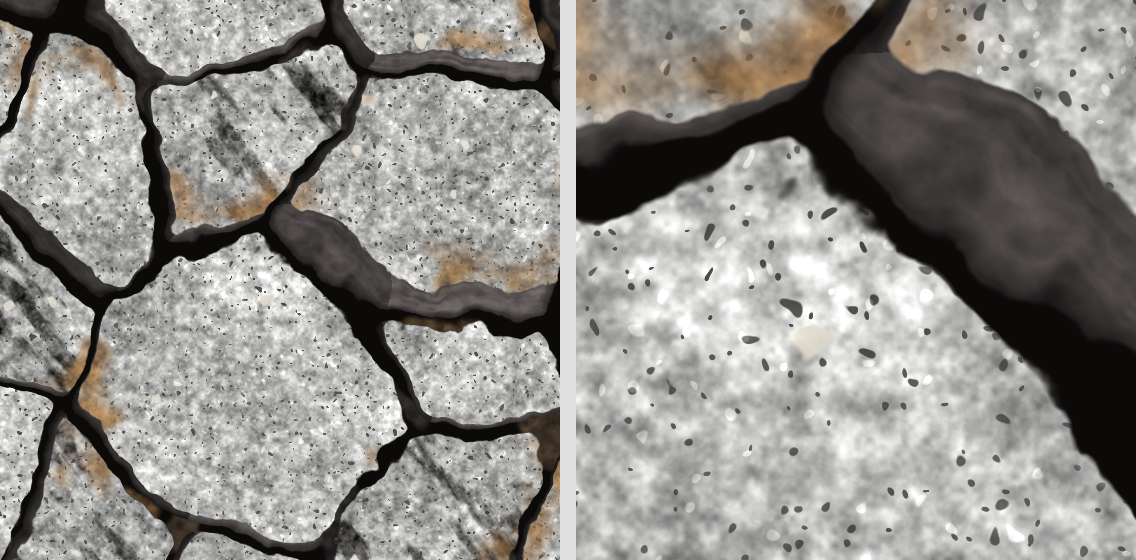
Left, the full canvas; right, a detail of the centre.
This texture is drawn by a three.js fragment shader. Its source:

```glsl
// Rubble of broken grey stones with pitted tops, dark side faces and black gaps.
varying vec2 vUv;

const float STONE_SCALE = 2.6;    // stones across the canvas
const float RUBBLE_SCALE = 7.0;   // small stones down in the gaps
const float SIZE_SPREAD = 0.42;   // variation of stone size
const float SIDE_DEPTH = 0.062;   // widest visible side face
const float GAP_WIDTH = 0.011;
const float CORNER_ROUND = 0.022;
const float SOFT = 0.0016;        // edge smoothing
const vec2 SIDE_DIR = vec2(-0.66, -0.75);  // side faces look this way
const vec3 STONE_LIGHT = vec3(0.82, 0.83, 0.82);
const vec3 STONE_DARK = vec3(0.24, 0.225, 0.22);
const vec3 GAP_BLACK = vec3(0.045, 0.038, 0.036);
const vec3 RUST = vec3(0.58, 0.42, 0.25);
const vec3 PEBBLE = vec3(0.87, 0.85, 0.80);

float hash(vec2 p) {
  return fract(sin(dot(p, vec2(127.1, 311.7))) * 43758.545);
}

vec2 hash2(vec2 p) {
  return vec2(hash(p), hash(p + 41.3));
}

float noise(vec2 p) {
  vec2 i = floor(p), f = fract(p);
  f = f * f * (3.0 - 2.0 * f);
  return mix(mix(hash(i), hash(i + vec2(1.0, 0.0)), f.x),
             mix(hash(i + vec2(0.0, 1.0)), hash(i + 1.0), f.x), f.y);
}

float fbm(vec2 p) {
  float sum = 0.0, amp = 0.533;
  for (int i = 0; i < 4; i++) {
    sum += amp * noise(p);
    p = mat2(1.6, 1.2, -1.2, 1.6) * p + 7.3;
    amp *= 0.5;
  }
  return sum;
}

float smoothMin(float a, float b, float k) {
  float h = max(k - abs(a - b), 0.0) / k;
  return min(a, b) - h * h * k * 0.25;
}

vec2 stoneCentre(vec2 id) { return id + 0.08 + 0.84 * hash2(id); }

// Squared distance, reduced by the weight of the stone.
float stonePower(vec2 q, vec2 id) {
  vec2 r = q - stoneCentre(id);
  return dot(r, r) - SIZE_SPREAD * hash(id + 17.7);
}

// Weighted Voronoi stones: distance inside the body and inside the top face.
void stoneField(vec2 p, float scale, float gap, out vec2 id, out float body, out float top, out vec2 facing) {
  vec2 q = p * scale, base = floor(q);
  float own = 1e3, nearest = 1e3;
  for (int j = -2; j <= 2; j++) for (int i = -2; i <= 2; i++) {
    vec2 cell = base + vec2(float(i), float(j));
    float power = stonePower(q, cell);
    if (power < own) { own = power; id = cell; }
  }
  float depth = SIDE_DEPTH * mix(0.2, 1.0, hash(id + 5.1));
  body = 1.0;
  top = 1.0;
  facing = SIDE_DIR;
  for (int j = -2; j <= 2; j++) for (int i = -2; i <= 2; i++) {
    if (i == 0 && j == 0) continue;
    vec2 cell = id + vec2(float(i), float(j));
    vec2 across = stoneCentre(cell) - stoneCentre(id);
    float len = length(across);
    vec2 n = across / len;
    float side = max(dot(n, SIDE_DIR), 0.0);
    float d = (stonePower(q, cell) - own) / (2.0 * len * scale) - gap * (0.5 + side);
    float t = d - depth * side;
    if (t < nearest) { nearest = t; facing = n; }
    body = smoothMin(body, d, CORNER_ROUND);
    top = smoothMin(top, t, CORNER_ROUND);
  }
}

// One jittered spot per cell; share is the part of cells that hold one.
float spots(vec2 p, float freq, float share, float radius) {
  vec2 q = p * freq, id = floor(q);
  float d = length(fract(q) - 0.3 - 0.4 * hash2(id + 3.7));
  float r = radius * (0.5 + 0.5 * hash(id + 9.2));
  return step(hash(id + 23.1), share) * (1.0 - smoothstep(r * 0.65, r, d));
}

vec3 topFace(vec2 p, vec2 id) {
  float mottle = fbm(p * 9.0 + id * 3.1), grain = fbm(p * 75.0);
  float tone = 0.70 + 0.42 * (mottle - 0.5) + 0.62 * (grain - 0.5);
  tone += 0.15 * (noise(p * 240.0) - 0.5) + 0.09 * (hash(id + 2.4) - 0.5);
  // Dark streaks run through some of the stones.
  float streak = fbm(mat2(0.8, -0.6, 0.6, 0.8) * p * vec2(32.0, 9.0) + id);
  tone -= 0.38 * step(0.68, hash(id + 8.8)) * smoothstep(0.54, 0.72, streak);
  // Pits, pale flecks and a few round pebbles.
  vec2 w = p + 0.009 * (vec2(noise(p * 90.0), noise(p * 90.0 + 31.0)) - 0.5);
  float pits = max(spots(w, 42.0, 0.17, 0.21), spots(w + 0.37, 85.0, 0.26, 0.27));
  tone = mix(tone, 0.20, pits * mix(0.5, 0.95, mottle));
  tone += 0.16 * spots(w + 0.71, 58.0, 0.22, 0.28);
  vec3 color = tone * mix(vec3(1.0, 0.98, 0.96), vec3(0.995, 1.0, 0.99), smoothstep(0.2, 0.6, tone));
  return mix(color, PEBBLE * (0.92 + 0.16 * grain), spots(w + 0.13, 11.0, 0.07, 0.18));
}

void main() {
  vec2 p = vUv;
  vec2 bend = vec2(fbm(p * 5.0), fbm(p * 5.0 + 19.0)) - 0.5;
  vec2 chip = vec2(fbm(p * 24.0), fbm(p * 24.0 + 53.0)) - 0.5;
  vec2 q = p + 0.12 * bend + 0.018 * chip + vec2(0.9, 1.7);
  vec2 id, rubbleId, facing, rubbleFacing;
  float body, top, rubbleBody, rubbleTop;
  stoneField(q, STONE_SCALE, GAP_WIDTH * mix(0.3, 1.7, noise(p * 6.0)), id, body, top, facing);
  stoneField(q + 4.3, RUBBLE_SCALE, 0.004, rubbleId, rubbleBody, rubbleTop, rubbleFacing);
  top += 0.010 * (fbm(p * 32.0 + 11.0) - 0.5);
  float grit = fbm(p * 65.0 + 5.0);

  // Gaps: black shadow over brown rubble.
  vec3 rubble = mix(STONE_DARK, RUST, 0.7 * hash(rubbleId)) * (0.3 + 1.0 * grit);
  float lit = smoothstep(0.0, 0.012, rubbleTop) * step(0.62, hash(rubbleId + 6.0));
  vec3 color = mix(GAP_BLACK, rubble, 0.75 * lit);

  // Side faces: layered, darkest where they turn left.
  float layers = fbm(vec2(dot(p, vec2(-facing.y, facing.x)) * 14.0, top * 130.0));
  float shade = mix(1.45, 0.8, smoothstep(0.2, 0.8, -facing.x)) * (0.45 + 0.6 * layers + 0.5 * grit);
  vec3 side = STONE_DARK * shade * mix(0.55, 1.0, smoothstep(0.0, 0.014, body));
  color = mix(color, side, smoothstep(-SOFT, SOFT, body));

  // Top faces: pale chipped rim and rust along some lower edges.
  vec3 face = topFace(p, id);
  float rim = 1.0 - smoothstep(0.0, 0.009, top);
  face = mix(face, STONE_LIGHT, 0.25 * rim * smoothstep(0.4, 0.6, grit));
  float stain = smoothstep(0.58, 0.72, fbm(p * 6.0 + 27.0)) * (1.0 - smoothstep(0.01, 0.06, top));
  face = mix(face, RUST * (0.45 + 1.1 * grit), 0.8 * stain);
  color = mix(color, face, smoothstep(-SOFT, SOFT, min(top, body)));
  gl_FragColor = vec4(clamp(color, 0.0, 1.0), 1.0);
}
```
